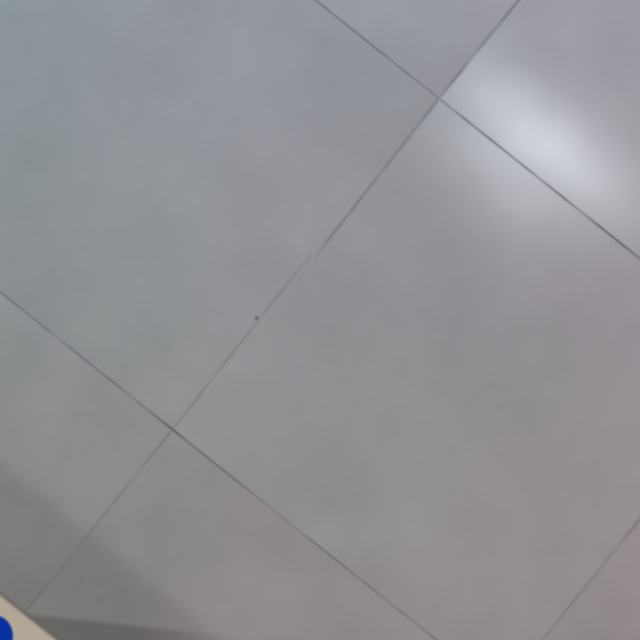
Reproduce this texture procedurally as a Shadertoy shader.

```glsl
const vec2 CORNER = vec2(0.2695, 0.329);    // joint crossing at lattice (0, 0)
const vec2 SIDE_A = vec2(0.513, -0.409);    // tile edge running down right
const vec2 SIDE_B = vec2(0.4167, 0.517);    // tile edge running up right
const float SIDE = 0.66;                    // tile edge length
const float CUT_ROW = -0.555;               // edge of the cut tiles
const vec3 JOINT = vec3(0.34, 0.34, 0.38);
const vec3 SKIRTING = vec3(0.70, 0.65, 0.59);
const vec3 BLUE = vec3(0.03, 0.20, 0.62);

float hash(vec2 p) {
    return fract(sin(dot(p, vec2(127.1, 311.7))) * 43758.5453);
}

float noise(vec2 p) {
    vec2 i = floor(p), f = fract(p);
    f = f * f * (3.0 - 2.0 * f);
    return mix(mix(hash(i), hash(i + vec2(1, 0)), f.x),
               mix(hash(i + vec2(0, 1)), hash(i + vec2(1, 1)), f.x), f.y);
}

float fbm(vec2 p) {
    float sum = 0.0, amp = 0.4;
    for (int i = 0; i < 5; i++) {
        sum += amp * noise(p);
        p = mat2(1.6, 1.2, -1.2, 1.6) * p + 7.3;
        amp *= 0.58;
    }
    return sum;
}

// Soft line or dot that never gets thinner than a pixel
float softStroke(float d, float width, float px) {
    float w = max(width, px);
    return exp(-d * d / (w * w)) * width / w;
}

float glow(vec2 p, vec2 center, vec2 spread) {
    vec2 q = (p - center) / spread;
    return exp(-0.5 * dot(q, q));
}

// Sideways slip of the middle joint, which breaks at one point
float slip(float b) {
    const float BREAK = 0.526;
    float ramp = b < BREAK ? -b / BREAK : (1.0 - b) / (1.0 - BREAK);
    return 0.006 * ramp * step(0.0, b) * step(b, 1.0);
}

vec3 floorTint(vec2 uv) {
    vec3 low = mix(vec3(0.542, 0.532, 0.522), vec3(0.572, 0.540, 0.548), uv.x);
    vec3 high = mix(vec3(0.560, 0.597, 0.625), vec3(0.605, 0.595, 0.630), uv.x);
    return mix(low, high, uv.y);
}

// Cloudy cement finish with a slight shift from tile to tile
vec3 cement(vec3 tint, vec2 uv, vec2 tile) {
    vec2 offset = 5.0 * vec2(hash(tile), hash(tile + 3.0));
    float cloud = fbm(uv * 6.0 + offset) - 0.44;
    float hue = noise(uv * 5.0 + offset + 20.0) - 0.5;
    float shift = 0.006 * (hash(tile + 11.0) - 0.5);
    return tint + 0.075 * cloud + shift + hue * vec3(0.012, -0.007, 0.005);
}

// Window reflection, stronger on the upper tile
float reflection(vec2 cell, float soft) {
    float upper = smoothstep(-soft, soft, cell.y - 1.0);
    float right = smoothstep(-soft, soft, cell.x);
    float mottle = 0.9 + 0.2 * noise(cell * 14.0);
    float strong = 0.18 * mottle * glow(cell, vec2(0.27, 1.07), vec2(0.19, 0.075));
    float weak = 0.12 * glow(cell, vec2(0.23, 1.00), vec2(0.15, 0.08));
    float halo = 0.03 * glow(cell, vec2(0.25, 1.05), vec2(0.30, 0.18));
    return right * (mix(weak, strong, upper) + halo);
}

// Soft shadow along the cut tiles, with a darker wedge at the bottom
float shade(vec2 uv, vec2 cell) {
    float band = 1.0 - smoothstep(-0.35, -0.28, cell.y);
    band *= 1.0 - smoothstep(0.20, 0.55, cell.x);
    float wedge = 1.0 - smoothstep(-0.006, 0.006, uv.y - 0.045 + 0.11 * uv.x);
    wedge *= 1.0 - smoothstep(0.20, 0.42, uv.x);
    return (1.0 - 0.10 * band) * (1.0 - 0.17 * wedge);
}

void mainImage(out vec4 fragColor, in vec2 fragCoord) {
    vec2 uv = fragCoord / iResolution.xy;
    float px = 1.0 / min(iResolution.x, iResolution.y);
    vec2 cell = inverse(mat2(SIDE_A, SIDE_B)) * (uv - CORNER);
    vec2 bent = cell;
    if (abs(cell.x) < 0.1) bent.x -= slip(cell.y);

    vec3 color = cement(floorTint(uv), uv, floor(bent));
    color += reflection(bent, 0.004) * vec3(0.94, 1.06, 1.06);
    color *= shade(uv, cell);

    // Joints, worn unevenly and almost lost near the break
    vec2 toJoint = (bent - round(bent)) * SIDE;
    float wear = 0.45 + 0.9 * noise(uv * 34.0);
    float crossing = glow(cell, vec2(0.03, 0.0), vec2(0.07, 0.03));
    float rowInk = mix(0.36, 0.50, step(0.5, cell.y)) + 0.35 * crossing;
    float columnInk = mix(0.22, 0.38, smoothstep(0.0, 1.2, cell.y));
    columnInk *= 1.0 - 0.6 * glow(cell, vec2(0.0, 0.526), vec2(0.1, 0.025));
    float rows = rowInk * softStroke(toJoint.y, 0.0022, px);
    float columns = columnInk * softStroke(toJoint.x, 0.0028, px);
    color = mix(color, JOINT, clamp(max(rows, columns) * wear, 0.0, 1.0));

    // Dirt specks: position and strength
    vec3 specks[3] = vec3[3](vec3(0.401, 0.503, 0.55),
                             vec3(0.263, 0.458, 0.15), vec3(0.128, 0.095, 0.15));
    for (int i = 0; i < 3; i++)
        color = mix(color, vec3(0.25), specks[i].z * softStroke(length(uv - specks[i].xy), 0.003, px));

    // Skirting and blue object past the cut edge
    float edge = (cell.y - CUT_ROW) * SIDE;
    color = mix(color, SKIRTING, 1.0 - smoothstep(-0.004, 0.004, edge));
    color = mix(color, vec3(0.36, 0.34, 0.33), 0.55 * softStroke(edge, 0.0035, px));
    float disc = length((uv - vec2(-0.008, 0.006)) / vec2(1.0, 1.15)) - 0.028;
    color = mix(color, BLUE, 1.0 - smoothstep(-0.003, 0.003, disc));

    fragColor = vec4(clamp(color, 0.0, 1.0), 1.0);
}
```
